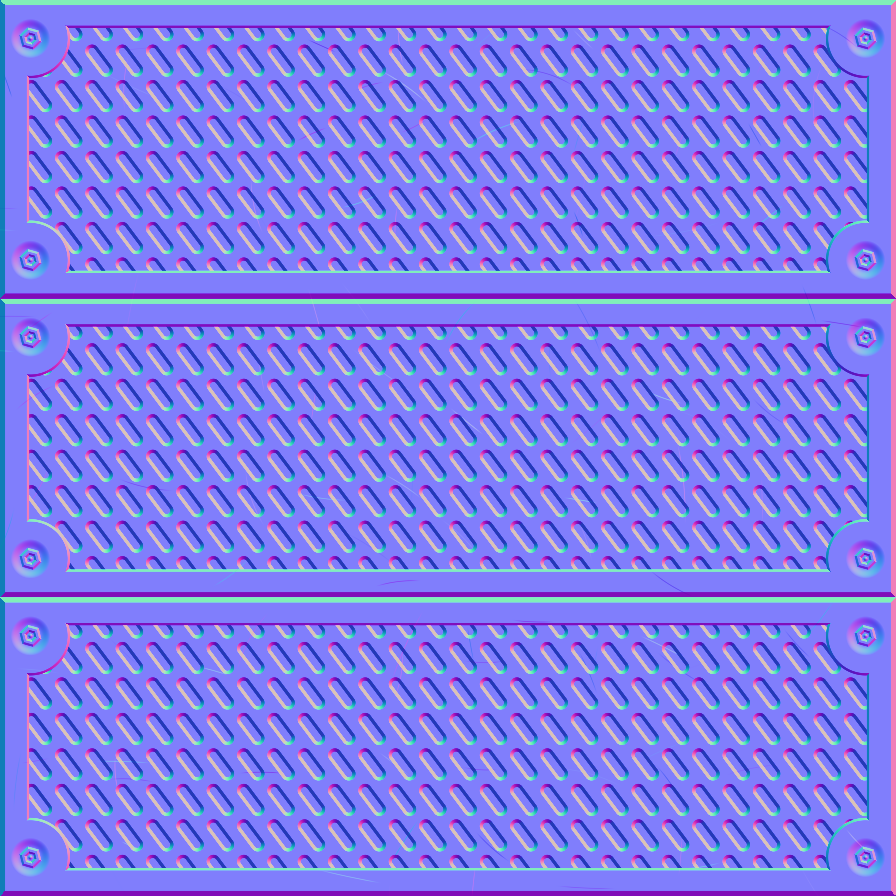
Write a WebGL 2 fragment shader that draws this texture map.

```glsl
#version 300 es
precision highp float;
// Normal map of three stacked metal tread panels with slanted slots and corner bolts.

uniform vec2 u_resolution;
out vec4 fragColor;

const float PANELS = 3.0;                          // one panel is 3 wide, 1 high
const vec2 PANEL_HALF = vec2(1.5, 0.5);
const vec2 RECESS_HALF = vec2(1.41, 0.414);
const vec2 BOLT_CENTER = vec2(1.398, 0.371);
const float CORNER_RADIUS = 0.125;
const vec2 SLOT_SPACING = vec2(0.1016, 0.1188);
const vec2 SLOT_AXIS = vec2(0.0234, -0.0312);
const float SLOT_RADIUS = 0.0225;

float hash(vec2 p) {
    return fract(sin(dot(p, vec2(12.7, 31.1))) * 4375.5);
}

// Shapes return the outward direction in xy and the signed distance in z.
vec3 box(vec2 p, vec2 halfSize) {
    vec2 d = abs(p) - halfSize;
    return d.x > d.y ? vec3(sign(p.x), 0.0, d.x) : vec3(0.0, sign(p.y), d.y);
}

vec3 disc(vec2 p, float radius) {
    float len = length(p);
    return vec3(p / max(len, 1e-4), len - radius);
}

vec3 capsule(vec2 p, vec2 axis, float radius) {
    float t = clamp(dot(p, axis) / dot(axis, axis), -1.0, 1.0);
    return disc(p - axis * t, radius);
}

vec3 hexagon(vec2 p, float apothem, float turn) {
    float sector = radians(60.0);
    float angle = atan(p.y, p.x + 1e-5) - turn;
    angle = floor(angle / sector + 0.5) * sector + turn;
    vec2 side = vec2(cos(angle), sin(angle));
    return vec3(side, dot(p, side) - apothem);
}

vec3 cut(vec3 shape, vec3 hole) {
    return shape.z > -hole.z ? shape : -hole;
}

float band(float x, float halfWidth, float blur) {
    return 1.0 - smoothstep(halfWidth - 0.5 * blur, halfWidth + 0.5 * blur, abs(x));
}

// Outward slope of a wall lying just inside the outline of a shape.
vec2 wall(vec3 shape, float width, float blur) {
    return shape.xy * band(shape.z + 0.5 * width, 0.5 * width, blur);
}

vec2 boltSlope(vec2 p, float blur) {
    vec3 dish = disc(p, 0.066);
    float ring = clamp(-dish.z / 0.033, 0.0, 1.0);
    vec2 slope = -dish.xy * sin(ring * 3.1416) * 0.6;
    slope += wall(hexagon(p, 0.033, 0.25), 0.007, blur) * 1.1;
    slope -= wall(hexagon(p, 0.018, 0.25), 0.006, blur) * 1.6;
    return slope + wall(disc(p, 0.007), 0.005, blur);
}

// Sparse, slightly bent hairlines, at most one per cell.
vec2 scratchSlope(vec2 p, float cellSize, float seed, float blur) {
    vec2 cell = floor(p / cellSize);
    vec2 key = cell + seed;
    vec2 jitter = vec2(hash(key + 3.1), hash(key + 7.7)) - 0.5;
    vec2 q = p - (cell + 0.5 + 0.25 * jitter) * cellSize;
    float angle = hash(key + 11.3) * 6.283;
    vec2 along = vec2(cos(angle), sin(angle));
    vec2 across = vec2(-along.y, along.x);
    float x = dot(q, along);
    float y = dot(q, across) + (hash(key + 5.9) - 0.5) * 3.0 * x * x;
    float reach = cellSize * mix(0.12, 0.34, hash(key + 2.3));
    float fade = 1.0 - smoothstep(0.4 * reach, reach, abs(x));
    float strength = max(hash(key) - 0.45, 0.0);
    return across * band(y, 0.0016, blur) * fade * strength;
}

void main() {
    vec2 p = gl_FragCoord.xy / u_resolution * PANELS;
    float blur = PANELS / min(u_resolution.x, u_resolution.y);
    vec2 local = vec2(p.x, fract(p.y)) - PANEL_HALF;
    vec2 boltPos = local - sign(local) * BOLT_CENTER;

    // Outer bevel
    vec2 slope = wall(box(local, PANEL_HALF), 0.017, blur) * 1.9;

    // Recess with rounded corner posts
    vec3 recess = cut(box(local, RECESS_HALF), disc(boltPos, CORNER_RADIUS));
    slope -= wall(recess, 0.0075, blur) * 1.8;
    float inside = smoothstep(0.0, blur, -recess.z - 0.006);

    // Slanted slots, sunk into the recess floor
    vec2 slotPos = mod(local, SLOT_SPACING) - 0.5 * SLOT_SPACING;
    vec3 slot = capsule(slotPos, SLOT_AXIS, SLOT_RADIUS);
    slope -= wall(slot, 0.0105, blur) * 2.0 * inside;

    // Bolts and wear
    slope += boltSlope(boltPos, blur);
    for (int i = 0; i < 3; i++) {
        float layer = float(i);
        slope += scratchSlope(p + layer * 0.137, 0.3 + 0.08 * layer, layer * 17.0, blur);
    }

    vec3 normal = normalize(vec3(slope, 1.0));
    fragColor = vec4(normal * 0.5 + vec3(0.5, 0.495, 0.49), 1.0);
}
```
